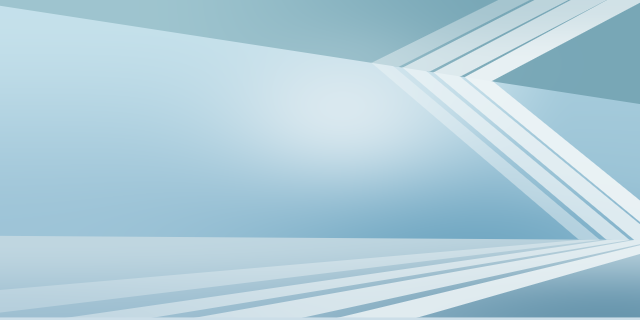
Give the GLSL for this background, as a WebGL 2 fragment shader.

```glsl
#version 300 es
precision highp float;
// Pale blue room of slanted planes, crossed by four folded light stripes.

uniform vec2 u_resolution;
out vec4 fragColor;

const int STRIPE_COUNT = 4;
const float FLOOR_JOINT = 0.25;
const vec3 STRIPE_COLOR = vec3(0.93, 0.957, 0.965);

// Height of the seam between ceiling and wall.
float ceilingSeam(float x) { return 0.982 - 0.1536 * x; }

// Height of the seam between wall and floor.
float floorSeam(float x) { return 0.263 - 0.0065 * x; }

// Antialiased coverage of a signed distance, positive inside.
float coverage(float dist, float pixel) { return clamp(dist / pixel + 0.5, 0.0, 1.0); }

// Signed distance to the line a-b, positive on its left.
float lineSide(vec2 p, vec2 a, vec2 b) {
    vec2 dir = normalize(b - a);
    vec2 rel = p - a;
    return dir.x * rel.y - dir.y * rel.x;
}

// Area left of line a0-a1 and right of line b0-b1.
float band(vec2 p, vec2 a0, vec2 a1, vec2 b0, vec2 b1, float pixel) {
    return coverage(lineSide(p, a0, a1), pixel) * coverage(-lineSide(p, b0, b1), pixel);
}

// Soft elliptical spot.
float glow(vec2 p, vec2 center, vec2 radius) {
    vec2 q = (p - center) / radius;
    return exp(-dot(q, q));
}

vec2 onCeilingSeam(float x) { return vec2(x, ceilingSeam(x)); }

vec3 ceilingColor(vec2 p) {
    vec3 color = mix(vec3(0.62, 0.77, 0.81), vec3(0.47, 0.655, 0.715), smoothstep(0.4, 1.6, p.x));
    return mix(color, vec3(0.65, 0.78, 0.82), 0.6 * glow(p, vec2(1.08, 0.8), vec2(0.35, 0.13)));
}

vec3 wallColor(vec2 p) {
    vec3 color = mix(vec3(0.62, 0.77, 0.845), vec3(0.77, 0.88, 0.92), smoothstep(0.27, 0.97, p.y));
    color = mix(color, vec3(0.44, 0.655, 0.76), glow(p, vec2(1.45, 0.2), vec2(0.65, 0.25)));
    color = mix(color, vec3(0.86, 0.915, 0.94), 0.95 * glow(p, vec2(1.07, 0.66), vec2(0.36, 0.22)));
    return mix(color, vec3(0.61, 0.77, 0.84), 0.7 * smoothstep(1.5, 1.8, p.x) * smoothstep(0.3, 0.5, p.y));
}

vec3 floorColor(vec2 p) {
    vec3 color = mix(vec3(0.62, 0.75, 0.82), vec3(0.75, 0.84, 0.88), smoothstep(0.0, 0.25, p.y));
    return mix(color, vec3(0.41, 0.59, 0.68), glow(p, vec2(1.9, 0.0), vec2(0.75, 0.16)));
}

float ceilingStripe(vec2 p, float i, float pixel) {
    vec2 left = onCeilingSeam(1.161 + 0.097 * i);
    vec2 right = onCeilingSeam(1.245 + 0.097 * i);
    return band(p, right, vec2(1.656 + 0.12 * i, 1.0), left, vec2(1.557 + 0.1133 * i, 1.0), pixel);
}

float wallStripe(vec2 p, float i, vec2 jointLeft, vec2 jointRight, float pixel) {
    vec2 left = onCeilingSeam(1.161 + 0.097 * i);
    vec2 right = onCeilingSeam(1.229 + 0.104 * i);
    return band(p, left, jointLeft, right, jointRight, pixel);
}

float floorStripe(vec2 p, int i, vec2 jointLeft, vec2 jointRight, float pixel) {
    vec4 upperSlope = vec4(0.0863, 0.144, 0.177, 0.24);
    vec4 lowerSlope = vec4(0.121, 0.163, 0.218, 0.286);
    return band(p, jointLeft, jointLeft - vec2(1.0, upperSlope[i]),
                jointRight, jointRight - vec2(1.0, lowerSlope[i]), pixel);
}

void main() {
    vec2 p = gl_FragCoord.xy / u_resolution * vec2(2.0, 1.0);
    float pixel = 1.0 / u_resolution.y;

    // Three planes of the room
    float onCeiling = coverage(p.y - ceilingSeam(p.x), pixel);
    float onFloor = coverage(floorSeam(p.x) - p.y, pixel);
    vec3 color = mix(wallColor(p), ceilingColor(p), onCeiling);
    color = mix(color, floorColor(p), onFloor);

    // Stripes folding at each seam, brighter toward the right
    float ceilingFade = 1.0 - 0.2 * smoothstep(0.8, 1.0, p.y);
    float floorFade = mix(0.6, 0.92, smoothstep(0.0, 1.3, p.x));
    for (int i = 0; i < STRIPE_COUNT; i++) {
        float index = float(i);
        vec2 jointLeft = vec2(1.81 + 0.086 * index, FLOOR_JOINT);
        vec2 jointRight = vec2(1.875 + 0.0925 * index, FLOOR_JOINT);
        float mask = wallStripe(p, index, jointLeft, jointRight, pixel);
        mask = mix(mask, ceilingStripe(p, index, pixel) * ceilingFade, onCeiling);
        mask = mix(mask, floorStripe(p, i, jointLeft, jointRight, pixel) * floorFade, onFloor);
        float opacity = 0.48 + 0.47 * pow(index / 3.0, 0.6);
        color = mix(color, STRIPE_COLOR, mask * opacity);
    }

    // Pale rim along the lower edge
    color = mix(color, vec3(0.80, 0.87, 0.91), coverage(0.008 - p.y, pixel));
    fragColor = vec4(color, 1.0);
}
```
